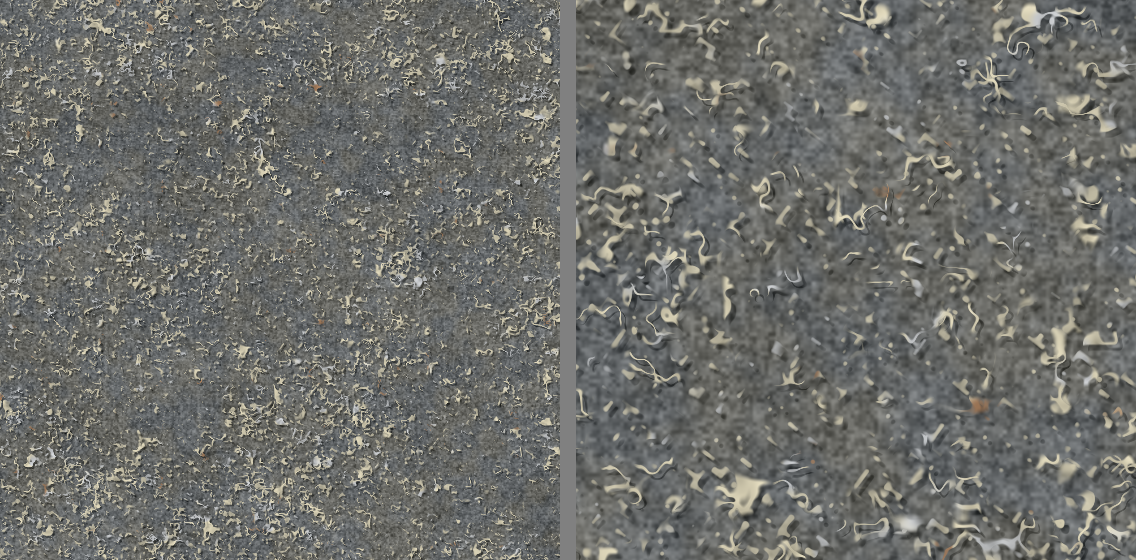
Left: the whole. Right: its middle third, enlarged.
A Shadertoy shader for this texture:

```glsl
// Weathered grey asphalt with clustered cream grit flecks and small dark pits.

const vec3 BLUE_GREY = vec3(0.388, 0.403, 0.412);
const vec3 WARM_GREY = vec3(0.415, 0.415, 0.395);
const vec3 CREAM     = vec3(0.86, 0.83, 0.72);
const vec3 PALE      = vec3(0.80, 0.81, 0.82);
const vec3 RUST      = vec3(0.66, 0.50, 0.37);
const vec2 SHADOW_OFFSET = vec2(-0.0030, 0.0034);

float hash(vec2 p) {
    return fract(sin(dot(p, vec2(127.1, 311.7))) * 43758.5453);
}

// Smooth value noise in 0..1.
float noise(vec2 p) {
    vec2 cell = floor(p);
    vec2 f = fract(p);
    f = f * f * (3.0 - 2.0 * f);
    float low  = mix(hash(cell), hash(cell + vec2(1.0, 0.0)), f.x);
    float high = mix(hash(cell + vec2(0.0, 1.0)), hash(cell + vec2(1.0, 1.0)), f.x);
    return mix(low, high, f.y);
}

// Layered noise, each octave rotated to hide the grid.
float fbm(vec2 p, int octaves) {
    float sum = 0.0, weight = 0.5, total = 0.0;
    for (int i = 0; i < octaves; i++) {
        sum += weight * noise(p);
        total += weight;
        weight *= 0.55;
        p = mat2(1.6, 1.2, -1.2, 1.6) * p + 17.3;
    }
    return sum / total;
}

// Thin, broken, curling ridges of grit.
float curls(vec2 uv, float scale, float cluster) {
    vec2 warp = vec2(noise(uv * 130.0), noise(uv * 130.0 + 41.7)) - 0.5;
    vec2 p = uv * scale + warp * 1.1;
    float ridge = abs(2.0 * noise(p) - 1.0);
    float line = 1.0 - smoothstep(0.06, 0.22, ridge);
    float gate = noise(uv * scale * 0.72 + 63.1) + cluster;
    return line * smoothstep(0.66, 0.80, gate);
}

// Small rounded grains.
float specks(vec2 uv, float scale, float cluster) {
    float grain = noise(mat2(0.8, 0.6, -0.6, 0.8) * uv * scale + 9.4);
    return smoothstep(0.76, 0.93, grain + 0.5 * cluster);
}

// Total coverage of light grit.
float grit(vec2 uv) {
    float cluster = 0.55 * (fbm(uv * 11.0 + 5.2, 3) - 0.5);
    float lines = max(curls(uv, 78.0, cluster), 0.85 * curls(uv + 3.7, 112.0, cluster));
    return max(lines, 0.75 * specks(uv, 205.0, cluster));
}

// Brightness variation of the bare stone.
float stoneGrain(vec2 uv) {
    float fine   = noise(uv * 430.0 + 2.9) - 0.5;
    float medium = noise(mat2(0.8, -0.6, 0.6, 0.8) * uv * 240.0) - 0.5;
    float coarse = fbm(uv * 70.0 + 31.0, 2) - 0.5;
    float patches = fbm(uv * 9.0 + 71.0, 3) - 0.5;
    return 0.15 * fine + 0.15 * medium + 0.09 * coarse + 0.09 * patches;
}

// Mostly cream, with a few pale and rusty pieces.
vec3 gritColor(vec2 uv) {
    vec3 color = mix(CREAM, PALE, smoothstep(0.62, 0.82, noise(uv * 52.0 + 12.0)));
    color = mix(color, RUST, smoothstep(0.87, 0.95, noise(uv * 38.0 + 88.0)));
    return color * mix(0.84, 1.06, noise(uv * 160.0 + 24.0));
}

void mainImage(out vec4 fragColor, in vec2 fragCoord) {
    vec2 uv = fragCoord / iResolution.y;

    // Bare stone
    float tint = smoothstep(0.3, 0.7, fbm(uv * 24.0 + 50.0, 3));
    vec3 color = mix(BLUE_GREY, WARM_GREY, tint) + stoneGrain(uv);

    // Pits and shadows on the lower right of the grit
    float pits = smoothstep(0.74, 0.92, noise(uv * 120.0 + 140.0));
    float shadow = grit(uv + SHADOW_OFFSET);
    color -= 0.15 * shadow + 0.07 * pits;

    // Light grit on top
    color = mix(color, gritColor(uv), grit(uv));

    fragColor = vec4(clamp(color, 0.0, 1.0), 1.0);
}
```
